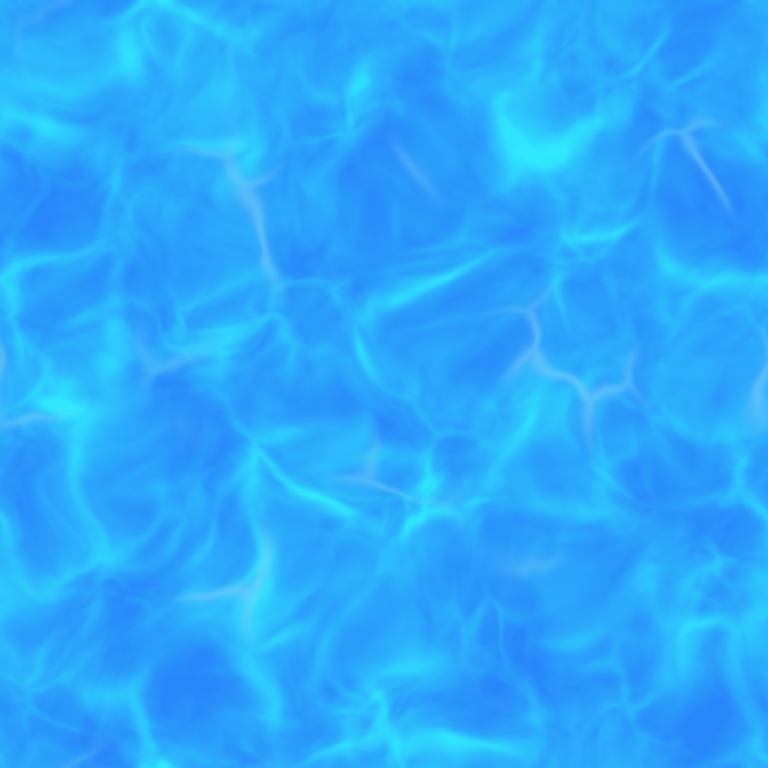
Write a WebGL 2 fragment shader that draws this texture.

```glsl
#version 300 es
precision highp float;
// Sunlit pool water: mottled blue clouds under broken, curving caustic filaments, tiling on both axes.
uniform vec2 u_resolution;
out vec4 fragColor;

const vec3 DEEP_BLUE = vec3(0.16, 0.57, 0.98);
const vec3 BRIGHT_CYAN = vec3(0.18, 0.83, 0.99);
const vec3 PALE_GLINT = vec3(0.46, 0.79, 0.98);

// Wraps whole lattice cells into one period
vec2 wrapCell(vec2 cell, vec2 period) {
    return cell - period * floor((cell + 0.5) / period);
}

// Two random values in 0..1 per lattice cell
vec2 hash2(vec2 cell, float seed) {
    uvec3 v = uvec3(cell + 0.5, seed + 0.5) * 1664525u + 1013904223u;
    v.x += v.y * v.z; v.y += v.z * v.x; v.z += v.x * v.y;
    v ^= v >> 16u;
    v.x += v.y * v.z; v.y += v.z * v.x;
    return vec2(v.xy >> 8u) / 16777216.0;
}

float cornerSlope(vec2 cell, vec2 offset, vec2 period, float seed) {
    float angle = 6.28318 * hash2(wrapCell(cell, period), seed).x;
    return dot(vec2(cos(angle), sin(angle)), offset);
}

// Periodic gradient noise, about -0.7..0.7
float gradientNoise(vec2 p, vec2 period, float seed) {
    vec2 cell = floor(p), f = p - cell;
    vec2 w = f * f * f * (f * (f * 6.0 - 15.0) + 10.0);
    vec2 ex = vec2(1.0, 0.0), ey = vec2(0.0, 1.0);
    float low = mix(cornerSlope(cell, f, period, seed),
                    cornerSlope(cell + ex, f - ex, period, seed), w.x);
    float high = mix(cornerSlope(cell + ey, f - ey, period, seed),
                     cornerSlope(cell + 1.0, f - 1.0, period, seed), w.x);
    return mix(low, high, w.y);
}

float tileNoise(vec2 uv, float repeats, float seed) {
    return gradientNoise(uv * repeats, vec2(repeats), seed);
}

float cloudNoise(vec2 uv, float repeats, float gain, float seed) {
    float sum = 0.0, amplitude = 1.0;
    for (int octave = 0; octave < 5; octave++) {
        sum += amplitude * tileNoise(uv, repeats, seed + float(octave));
        amplitude *= gain;
        repeats *= 2.0;
    }
    return sum;
}

// Diagonal streaks; whole-number shear keeps them periodic
float streakNoise(vec2 uv, float across, float along, float seed) {
    vec2 p = vec2(across * (uv.x - uv.y), along * (uv.x + uv.y));
    return gradientNoise(p, vec2(across, along), seed);
}

vec2 warp(vec2 uv, float repeats, float amount, float seed) {
    return uv + amount * vec2(tileNoise(uv, repeats, seed), tileNoise(uv, repeats, seed + 1.0));
}

// Gap between the two nearest cell centres: zero along cell borders
float cellGap(vec2 uv, float repeats, float seed) {
    vec2 p = uv * repeats, cell = floor(p);
    float nearest = 9.0, second = 9.0;
    for (int j = -1; j <= 1; j++) {
        for (int i = -1; i <= 1; i++) {
            vec2 neighbour = cell + vec2(i, j);
            vec2 jitter = 0.1 + 0.8 * hash2(wrapCell(neighbour, vec2(repeats)), seed);
            float d = length(neighbour + jitter - p);
            second = min(second, max(nearest, d));
            nearest = min(nearest, d);
        }
    }
    return second - nearest;
}

float filament(float gap, float width) {
    return exp(-gap * gap / (width * width));
}

float halo(float gap, float width) {
    return exp(-sqrt(gap * gap + 0.01) / width);
}

float patches(vec2 uv, float repeats, float low, float high, float seed) {
    return smoothstep(low, high, tileNoise(uv, repeats, seed));
}

void main() {
    vec2 uv = gl_FragCoord.xy / u_resolution;
    vec2 bent = warp(warp(uv, 5.0, 0.07, 10.0), 12.0, 0.025, 14.0);
    vec2 frayed = warp(bent, 30.0, 0.008, 16.0);

    // Cloudy, mottled body of the water
    float light = 0.13 + 0.50 * cloudNoise(frayed, 5.0, 0.62, 20.0);
    light += 0.22 * streakNoise(bent, 11.0, 4.0, 30.0);
    light += 0.22 * streakNoise(frayed, 26.0, 9.0, 32.0);

    // Main caustic web, with width and strength varying along it
    float gap = cellGap(frayed, 6.0, 40.0);
    float strength = patches(uv, 7.0, -0.30, 0.45, 42.0);
    float width = 0.14 + 0.12 * tileNoise(uv, 9.0, 44.0);
    light += strength * (0.55 * filament(gap, width) + 0.45 * halo(gap, 0.4));

    // Finer, fainter webs
    float fineGap = cellGap(warp(frayed, 7.0, 0.04, 50.0), 9.0, 52.0);
    light += 0.42 * patches(uv, 6.0, -0.15, 0.45, 54.0) * filament(fineGap, 0.20);
    float wispGap = cellGap(warp(frayed, 9.0, 0.04, 56.0), 15.0, 58.0);
    light += 0.28 * patches(uv, 8.0, -0.15, 0.45, 59.0) * filament(wispGap, 0.22);

    vec3 colour = mix(DEEP_BLUE, BRIGHT_CYAN, clamp(light, -0.16, 1.3));

    // Sparse pale threads
    float threadGap = cellGap(warp(frayed, 5.0, 0.06, 60.0), 5.0, 62.0);
    float thread = filament(threadGap, 0.085) * patches(uv, 5.0, 0.02, 0.45, 64.0);
    colour = mix(colour, PALE_GLINT, 0.6 * thread);

    fragColor = vec4(colour, 1.0);
}
```
